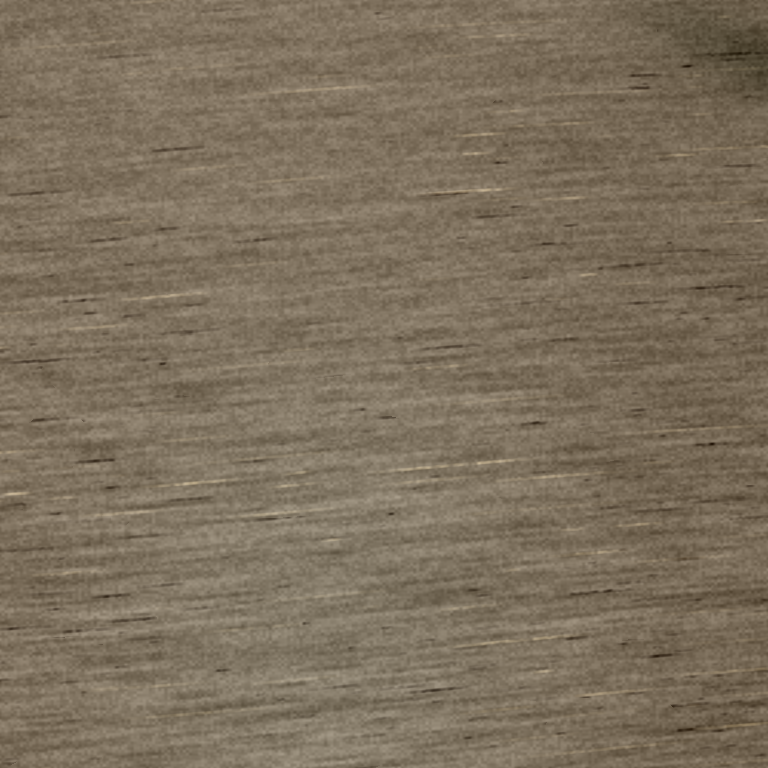
This texture is drawn by a Shadertoy shader. Its source:

```glsl
// Taupe woven silk with fine, slightly rising horizontal slub threads.

const vec3 CLOTH = vec3(0.492, 0.437, 0.362);
const vec3 SHEEN_TINT = vec3(-0.012, 0.004, 0.008);
const vec3 FOLD_TINT = vec3(-0.14, -0.12, -0.12);
const vec3 DARK_SLUB = vec3(-0.25, -0.25, -0.23);
const vec3 PALE_SLUB = vec3(0.24, 0.22, 0.17);

float hash(vec2 p) {
    return fract(sin(dot(p, vec2(12.9898, 78.233))) * 43758.5453);
}

// Smooth value noise, centred on zero
float noise(vec2 p) {
    vec2 cell = floor(p);
    vec2 f = fract(p);
    f = f * f * (3.0 - 2.0 * f);
    float low = mix(hash(cell), hash(cell + vec2(1.0, 0.0)), f.x);
    float high = mix(hash(cell + vec2(0.0, 1.0)), hash(cell + vec2(1.0, 1.0)), f.x);
    return mix(low, high, f.y) - 0.5;
}

// Soft round spot of light
float spot(vec2 p, vec2 center, vec2 radius) {
    vec2 d = (p - center) / radius;
    return exp(-dot(d, d));
}

// Scattered thin tapered dashes, one candidate per cell of each thread row
float slubs(vec2 p, vec2 density, float chance, float seed) {
    vec2 q = p * density;
    float row = floor(q.y);
    q.x += hash(vec2(row, seed)) * 17.0;
    vec2 id = vec2(floor(q.x), row) + seed;
    vec2 f = fract(q) - 0.5;
    float halfLength = mix(0.15, 0.5, hash(id + 3.7));
    float offset = (hash(id + 8.1) - 0.5) * 0.2;
    float along = 1.0 - smoothstep(halfLength * 0.2, halfLength, abs(f.x));
    float across = 1.0 - smoothstep(0.05, 0.4, abs(f.y - offset));
    float draw = hash(id + 5.3);
    return step(hash(id), chance) * along * across * mix(0.25, 1.0, draw * draw);
}

// Irregular knots where the cross threads pass over a slub
float knots(vec2 p, float count) {
    float fine = noise(p * vec2(count, 150.0) + 5.0);
    float patches = noise(p * vec2(35.0, 120.0) + 53.0);
    return clamp(0.75 + 1.1 * fine + 0.7 * patches, 0.0, 1.3);
}

// Threads rise to the right, more steeply toward the bottom
vec2 threadSpace(vec2 uv) {
    float slope = mix(0.085, 0.055, uv.y);
    float sway = 0.004 * sin(uv.x * 5.0 + uv.y * 2.0);
    return vec2(uv.x, uv.y - slope * uv.x + sway + 1.0);
}

float threads(vec2 p, float relief) {
    float bands = 0.022 * noise(p * vec2(3.0, 45.0));
    float strands = 0.075 * noise(p * vec2(7.0, 112.0) + 31.0);
    float fibers = 0.105 * noise(p * vec2(16.0, 185.0) + 67.0);
    return (bands + strands + fibers) * relief;
}

// Irregular weave texture, crisp in both directions
float grain(vec2 p) {
    float fine = 0.095 * noise(p * vec2(250.0, 275.0));
    float medium = 0.055 * noise(p * vec2(120.0, 190.0) + 11.0);
    return fine + medium;
}

// Broad lighting: pale center and upper left, darker right side
vec3 lighting(vec2 uv) {
    float sheen = spot(uv, vec2(0.42, 0.18), vec2(0.28, 0.38));
    float upper = spot(uv, vec2(0.22, 0.82), vec2(0.35, 0.30));
    float edge = smoothstep(0.5, 1.0, uv.x);
    float mottling = 0.015 * noise(uv * 5.0 + 4.0);
    return vec3(0.037 * sheen + 0.022 * upper - 0.035 * edge + mottling)
        + SHEEN_TINT * sheen;
}

// Shadowed diagonal fold in the upper right corner
vec3 cornerFold(vec2 uv) {
    float d = (uv.y - 1.0 + 0.42 * (uv.x - 0.8)) / 0.05;
    return FOLD_TINT * exp(-d * d) * smoothstep(0.74, 1.0, uv.x);
}

void mainImage(out vec4 fragColor, in vec2 fragCoord) {
    vec2 uv = fragCoord / iResolution.xy;
    vec2 p = threadSpace(uv);
    float relief = mix(1.15, 0.65, smoothstep(0.2, 1.0, uv.y));

    // Cloth body
    vec3 color = CLOTH + lighting(uv) + cornerFold(uv);
    color += threads(p, relief) + grain(uv);

    // Dark slubs gather at the lower sides, in loose clusters
    float sides = smoothstep(0.1, 0.5, abs(uv.x - 0.42));
    float cluster = clamp(1.0 + 2.2 * noise(p * vec2(5.0, 22.0) + 9.0), 0.1, 2.0);
    float chance = mix(0.09, 0.22, sides) * cluster * mix(1.0, 0.3, smoothstep(0.35, 0.9, uv.y));
    float dark = slubs(p, vec2(7.0, 118.0), chance, 13.0);
    dark += 0.8 * slubs(p, vec2(30.0, 135.0), chance * 0.7, 41.0);

    // Pale slubs run longer and fainter
    float pale = slubs(p, vec2(3.5, 122.0), 0.10, 29.0);
    pale += 0.8 * slubs(p, vec2(11.0, 130.0), 0.03, 71.0);
    float knotting = knots(p, 165.0);
    color += DARK_SLUB * dark * knotting + PALE_SLUB * pale * knotting;

    fragColor = vec4(clamp(color, 0.0, 1.0), 1.0);
}
```
